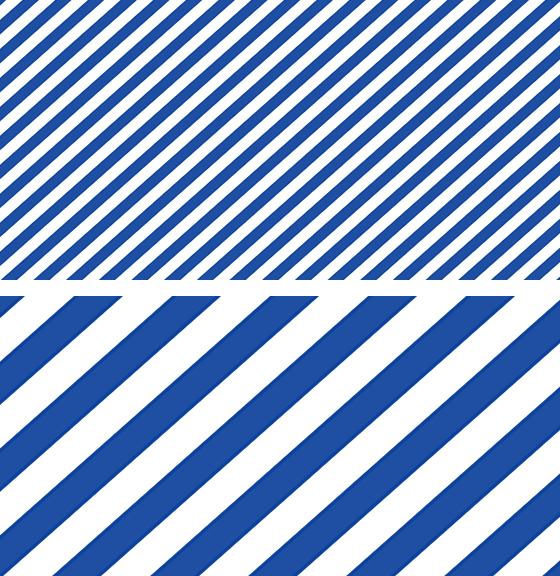
Top: the whole. Bottom: its middle third, enlarged.
This pattern is drawn by a WebGL 1 fragment shader. Its source:

```glsl
precision highp float;
// Diagonal blue and white stripes of equal width, with a slightly darker rim on the blue.

uniform vec2 u_resolution;

// Signed distance to the nearest stripe edge, positive inside the blue.
float stripeDistance(vec2 p) {
  float alongTop = p.x + (1.0 - p.y) * 1.1286;
  float offset = fract((alongTop - 0.1099) / 0.1167 + 0.5) - 0.5;
  return (0.25 - abs(offset)) * 0.0774;
}

void main() {
  // Canvas units: height is 1
  vec2 p = gl_FragCoord.xy / u_resolution.y;
  float pixel = 1.0 / u_resolution.y;
  float d = stripeDistance(p);

  // Stripe body, darker in a thin band just inside the edge
  float rim = 1.0 - smoothstep(0.0035, 0.0035 + pixel, d);
  vec3 blue = mix(vec3(0.12, 0.31, 0.64), vec3(0.05, 0.26, 0.61), rim);

  // Smoothed edge over white
  float coverage = clamp(d / pixel + 0.5, 0.0, 1.0);
  gl_FragColor = vec4(mix(vec3(1.0), blue, coverage), 1.0);
}
```
